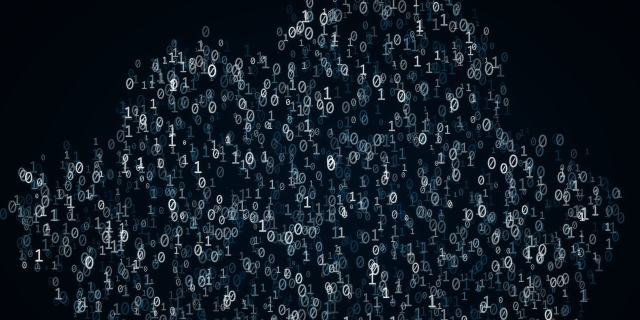
Write a Shadertoy shader that draws this background.

```glsl
#define LAYERS 7
#define PRESENCE 0.54
#define CELL_FAR 0.045
#define CELL_NEAR 0.060
#define MARK_MIN 0.013
#define MARK_MAX 0.041
#define STROKE 0.060
#define EDGE_FADE 0.08
#define NIGHT vec3(0.003, 0.012, 0.030)
#define NAVY vec3(0.004, 0.054, 0.104)
#define TEAL vec3(0.050, 0.165, 0.230)
#define FROST vec3(0.930, 0.950, 0.955)

// Four random values per cell
vec4 hash4(vec3 cell) {
    vec4 h = fract(cell.xyzx * vec4(0.1031, 0.1030, 0.0973, 0.1099));
    h += dot(h, h.wzxy + 33.33);
    return fract((h.xxyz + h.yzzw) * h.zywx);
}

float segment(vec2 p, vec2 a, vec2 b) {
    vec2 pa = p - a, ba = b - a;
    return length(pa - ba * clamp(dot(pa, ba) / dot(ba, ba), 0.0, 1.0));
}

float box(vec2 p, vec2 halfSize) {
    vec2 d = abs(p) - halfSize;
    return length(max(d, 0.0)) + min(max(d.x, d.y), 0.0);
}

// Cloud silhouette: lobes on a wide base, with filled shoulders
float cloud(vec2 p) {
    float d = length(p - vec2(0.25, 0.32)) - 0.235;
    d = min(d, length(p - vec2(0.62, 0.64)) - 0.255);
    d = min(d, length(p - vec2(1.19, 0.66)) - 0.420);
    d = min(d, length(p - vec2(1.70, 0.32)) - 0.245);
    d = min(d, segment(p, vec2(0.45, 0.51), vec2(0.40, 0.40)) - 0.12);
    d = min(d, segment(p, vec2(1.47, 0.60), vec2(1.60, 0.45)) - 0.12);
    return min(d, box(p - vec2(1.01, 0.18), vec2(0.83, 0.27)));
}

// Slashed oval, in units of its height
float ovalMark(vec2 p) {
    vec2 radius = vec2(0.26, 0.43);
    float k = length(p / radius);
    float slope = max(length(p / (radius * radius)), 0.001);
    float ring = abs(k * (k - 1.0) / slope);
    return min(ring, segment(p, vec2(-0.11, -0.18), vec2(0.11, 0.18)) + 0.018);
}

// Upright bar with flag and foot
float barMark(vec2 p) {
    float d = segment(p, vec2(0.0, -0.42), vec2(0.0, 0.42));
    d = min(d, segment(p, vec2(0.0, 0.42), vec2(-0.20, 0.31)));
    return min(d, segment(p, vec2(-0.22, -0.42), vec2(0.22, -0.42)));
}

// Light of one sheet of scattered marks
vec3 markLayer(vec2 p, float layer, float pixel) {
    float depth = layer / float(LAYERS - 1);
    float size = mix(CELL_FAR, CELL_NEAR, depth);
    vec2 home = floor(p / size + layer * 17.37);
    vec3 light = vec3(0.0);

    for (int y = -1; y <= 1; y++)
    for (int x = -1; x <= 1; x++) {
        vec2 cell = home + vec2(x, y);
        vec4 place = hash4(vec3(cell, layer + 1.0));
        vec4 look = hash4(vec3(cell, layer + 41.0));
        vec2 jitter = mix(vec2(0.08), vec2(0.92), place.xy);
        vec2 center = (cell + jitter - layer * 17.37) * size;
        float border = 0.012 - EDGE_FADE * place.w * place.w;
        if (place.z > PRESENCE || cloud(center) > border) continue;

        float height = mix(MARK_MIN, MARK_MAX, pow(look.x, 0.75));
        vec2 q = (p - center) / height;
        float d = look.y < 0.56 ? ovalMark(q) : barMark(q);
        float edge = (d - STROKE) * height;
        float ink = 1.0 - smoothstep(-0.8 * pixel, 0.8 * pixel, edge);
        float glow = 0.03 * exp(-max(edge, 0.0) / 0.006);

        float bright = smoothstep(0.2, 1.0, depth * 0.50 + look.z * 0.60);
        vec3 tint = mix(TEAL, FROST, bright) * mix(0.40, 1.0, look.w);
        light = max(light, tint * max(ink, glow));
    }
    return light;
}

void mainImage(out vec4 fragColor, in vec2 fragCoord) {
    float pixel = 1.0 / iResolution.y;
    vec2 p = fragCoord * pixel;
    p.x *= 2.0 * iResolution.y / iResolution.x;

    // Dark backdrop with a broad blue centre
    vec2 fromCenter = (p - vec2(1.02, 0.42)) / vec2(1.0, 0.72);
    vec3 color = mix(NIGHT, NAVY, exp(-1.4 * dot(fromCenter, fromCenter)));

    // Marks from far and dim to near and bright
    for (int i = 0; i < LAYERS; i++) {
        vec3 light = markLayer(p, float(i), pixel);
        color += light * (1.0 - color);
    }
    fragColor = vec4(color, 1.0);
}
```
